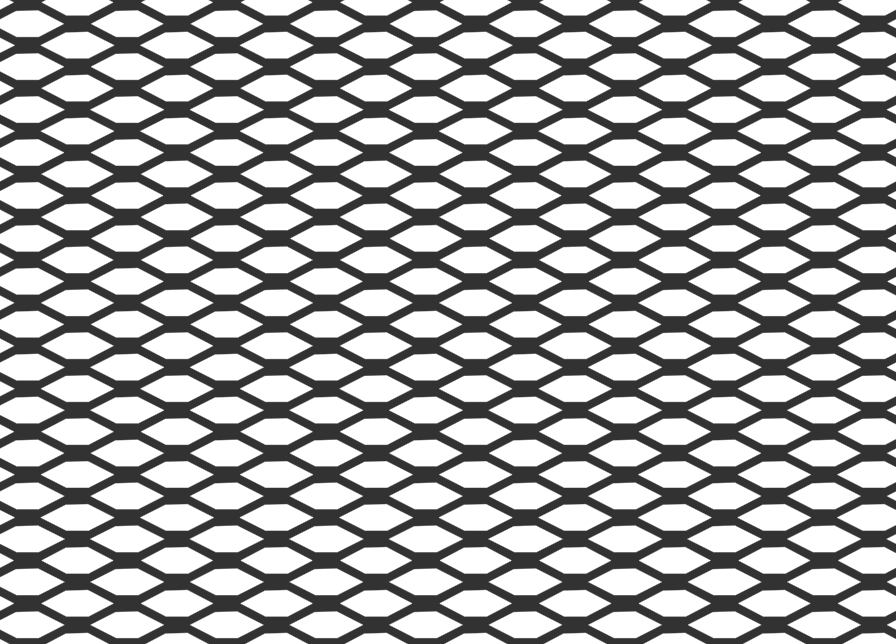
This pattern is drawn by a Shadertoy shader. Its source:

```glsl
const vec2 CANVAS = vec2(512.0 / 368.0, 1.0);  // size, in canvas heights
const vec2 REPEATS = vec2(9.0, 15.0);          // openings across and down
const vec2 ORIGIN = vec2(0.778, 0.945);        // centre of an opening, in cells
const float HALF_HEIGHT = 0.0205;
const float HALF_FLAT = 0.0172;                // flat top and bottom edges
const float HALF_WIDTH = 0.0571;
const float TIP_CUT = 0.0009;                  // blunting of the side tips
const float TOP_TILT = 0.03;
const float ROW_VARIATION = 0.0022;            // spread of opening widths
const float EDGE_SOFTNESS = 1.3;
const vec3 STEEL = vec3(0.2, 0.196, 0.2);
const vec3 GAP = vec3(1.0);

float hash(float n) {
    return fract(sin(n * 12.99 + 4.1) * 4375.85);
}

// Signed distance to a flattened hexagonal opening
float openingDistance(vec2 p, float halfWidth) {
    vec2 normal = normalize(vec2(HALF_HEIGHT, halfWidth - HALF_FLAT));
    float flats = max(p.y - TOP_TILT * p.x, -p.y) - HALF_HEIGHT;
    float slants = dot(abs(p) - vec2(halfWidth, 0.0), normal);
    float tips = abs(p.x) - halfWidth + TIP_CUT;
    return max(max(flats, slants), tips);
}

// Two interleaved lattices form the staggered mesh
float meshDistance(vec2 uv) {
    vec2 cellSize = CANVAS / REPEATS;
    float nearest = 1.0;
    for (int i = 0; i < 2; i++) {
        vec2 cell = uv * REPEATS - ORIGIN + 0.5 * float(i);
        vec2 id = floor(cell + 0.5);
        float row = mod(2.0 * id.y - float(i), 2.0 * REPEATS.y);
        float halfWidth = HALF_WIDTH + ROW_VARIATION * (hash(row) - 0.5);
        nearest = min(nearest, openingDistance((cell - id) * cellSize, halfWidth));
    }
    return nearest;
}

void mainImage(out vec4 fragColor, in vec2 fragCoord) {
    vec2 uv = fragCoord / iResolution.xy;
    float edge = EDGE_SOFTNESS / iResolution.y;
    float steel = clamp(0.5 + meshDistance(uv) / edge, 0.0, 1.0);
    fragColor = vec4(mix(GAP, STEEL, steel), 1.0);
}
```
